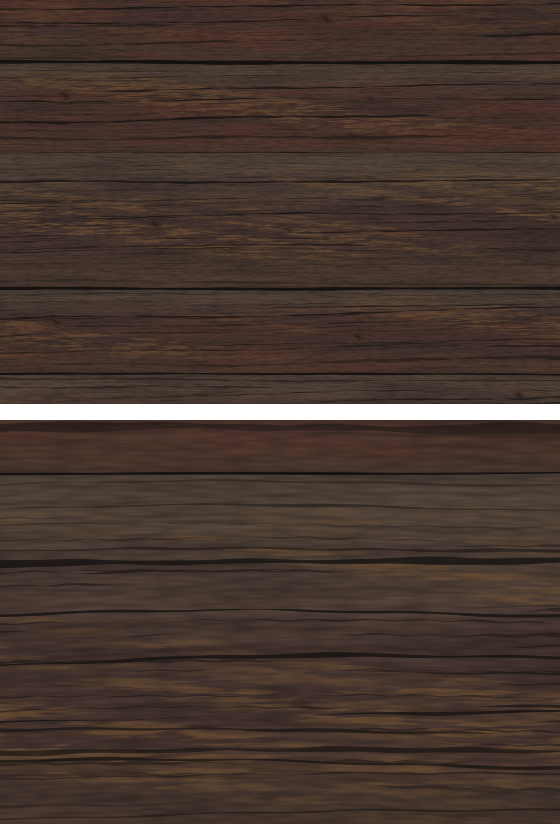
Top, the full canvas; bottom, a detail of the centre.
This texture is drawn by a Shadertoy shader. Its source:

```glsl
#define GREY_TOP vec3(0.268, 0.224, 0.192)
#define UMBER vec3(0.226, 0.173, 0.158)
#define BROWN_FOOT vec3(0.250, 0.197, 0.165)
#define RED_STAIN vec3(0.268, 0.168, 0.142)
#define OCHRE vec3(0.410, 0.300, 0.195)
#define GAP_DARK vec3(0.080, 0.067, 0.063)
#define CRACK_DEPTH 0.80
#define FLAKE_AMOUNT 0.60
#define GRAIN_CONTRAST 0.38
#define FIBER_CONTRAST 0.26
#define GRAIN_TILT 0.012
#define KNOTS_PER_PLANK 2

// Seams from the bottom up: height and half width of the gap
const float SEAM_Y[4] = float[4](0.074, 0.286, 0.622, 0.846);
const float GAP_WIDTH[4] = float[4](0.0022, 0.0032, 0.0009, 0.0042);
const float REDNESS[5] = float[5](0.05, 0.60, 0.15, 0.75, 0.75);
const float WEAR[5] = float[5](0.35, 0.80, 1.00, 0.85, 0.50);

float hash(vec2 p) {
    return fract(sin(dot(p, vec2(127.1, 311.7))) * 43758.5);
}

// Cellular noise: bright at the cell points
float cells(vec2 p) {
    vec2 cell = floor(p), f = p - cell;
    float nearest = 1.0;
    for (int y = -1; y <= 1; y++)
    for (int x = -1; x <= 1; x++) {
        vec2 o = vec2(x, y), c = cell + o;
        vec2 point = vec2(hash(c), hash(c + 57.3));
        nearest = min(nearest, length(o + point - f));
    }
    return 1.0 - nearest;
}

float layeredCells(vec2 p) {
    return 0.5 * cells(p) + 0.3 * cells(p * 2.1 + 7.0) + 0.2 * cells(p * 4.3 + 19.0);
}

// Slow variation along the boards, about -1 to 1
float waves(float x, float seed) {
    return 0.5 * sin(x * 3.1 + seed) + 0.3 * sin(x * 7.3 + seed * 2.3)
         + 0.2 * sin(x * 17.0 + seed * 4.1);
}

// One long crack per row: x = dark line, y = worn lower lip
vec2 cracks(vec2 p, float rows, float width, float cover, float px) {
    float row = floor(p.y * rows);
    float seed = hash(vec2(row, rows)) * 40.0;
    float center = 0.3 + 0.4 * fract(seed) + 0.22 * waves(p.x * 0.45, seed)
                 + 0.0006 * rows * sin(p.x * 47.0 + seed);
    float d = (fract(p.y * rows) - center) / rows;
    float presence = smoothstep(-0.2, 0.4, waves(p.x * 0.7, seed + 5.0) + cover);
    float heavy = 0.45 + 0.9 * pow(fract(seed * 7.7), 2.0);
    float w = width * presence * heavy * (0.8 + 0.5 * waves(p.x * 5.0, seed));
    float line = (1.0 - smoothstep(w - px, w + px, abs(d))) * min(1.0, w / px);
    float lip = presence * exp(-abs(d + 2.2 * width) / (1.3 * width));
    return vec2(line, lip);
}

void mainImage(out vec4 fragColor, in vec2 fragCoord) {
    vec2 p = fragCoord / iResolution.y;
    float px = 0.6 / iResolution.y;
    float aspect = iResolution.x / iResolution.y;

    // Find the plank and the nearest gap
    int id = 0;
    float low = -0.10, high = 1.10, gap = 0.0, shade = 0.0;
    for (int i = 0; i < 4; i++) {
        float seam = SEAM_Y[i] + 0.002 * waves(p.x, float(i) * 2.7);
        float w = GAP_WIDTH[i] * (1.0 + 0.4 * waves(p.x * 3.0, float(i)));
        float d = p.y - seam;
        gap = max(gap, (1.0 - smoothstep(w - px, w + px, abs(d))) * min(1.0, w / px));
        shade += exp(-abs(d) / (d > 0.0 ? 0.004 : 0.007)) * GAP_WIDTH[i] / 0.004;
        if (d > 0.0) { id = i + 1; low = seam; }
        else high = min(high, seam);
    }
    float plank = float(id);
    float t = (p.y - low) / (high - low);
    float middle = smoothstep(0.05, 0.35, t) * smoothstep(1.0, 0.75, t);

    // Knots bend the gently tilted grain around them
    vec2 q = p + vec2(plank * 3.7, 0.005 * waves(p.x * 0.7, plank * 1.9));
    q.y -= GRAIN_TILT * p.x * middle;
    float knot = 0.0, halo = 0.0;
    for (int k = 0; k < KNOTS_PER_PLANK; k++) {
        vec2 key = vec2(plank + 2.0, float(k) + 3.0);
        vec2 at = vec2((float(k) + hash(key)) * aspect / float(KNOTS_PER_PLANK),
                       mix(low, high, 0.35 + 0.4 * hash(key + 9.0)));
        vec2 d = (p - at) / vec2(0.012, 0.009) / (0.6 + 0.6 * hash(key + 4.0));
        float r = length(d + 0.25 * sin(d.yx * 2.5));
        q.y -= 0.004 * d.y * exp(-0.25 * r * r);
        knot = max(knot, exp(-r * r * 1.4) * (0.75 + 0.25 * sin(r * 9.0)));
        halo = max(halo, exp(-0.5 * r));
    }

    // Board tone: pale crown, stained body, brown foot
    float stain = layeredCells(q * vec2(1.6, 15.0));
    float grain = layeredCells(q * vec2(4.0, 105.0));
    float fiber = cells(q * vec2(34.0, 240.0));
    vec3 color = mix(BROWN_FOOT, UMBER, smoothstep(0.05, 0.4, t));
    color = mix(color, GREY_TOP, smoothstep(0.5, 0.95, t + 0.4 * (stain - 0.5)));
    float red = REDNESS[id] * smoothstep(0.3, 0.75, stain) * smoothstep(1.0, 0.6, t);
    color = mix(color, RED_STAIN, red);
    color *= 1.0 + 0.22 * (stain - 0.5);
    color *= 1.0 + GRAIN_CONTRAST * (grain - 0.5) + FIBER_CONTRAST * (fiber - 0.5);

    // Worn ochre slivers gather in patches
    float patches = smoothstep(0.0, 0.6, waves(p.x * 1.3 + p.y * 9.0, plank * 3.3) + stain - 0.45);
    float flakes = smoothstep(0.52, 0.68, layeredCells(q * vec2(9.0, 105.0) + 31.0));
    flakes *= 0.5 + fiber;
    color = mix(color, OCHRE, FLAKE_AMOUNT * flakes * patches * middle * WEAR[id]);
    color = mix(color, RED_STAIN, 0.25 * halo);

    // Long splits, then shorter checks in the worn body
    vec2 longSplit = cracks(q, 25.0, 0.0024, 0.60, px);
    vec2 midSplit = cracks(q * vec2(1.3, 1.0) + 0.013, 47.0, 0.0016, 0.12, px);
    vec2 fineCheck = cracks(q * vec2(3.0, 1.0), 97.0, 0.0014, 0.0, px);
    float lip = max(longSplit.y, 0.7 * midSplit.y) * middle * WEAR[id];
    color = mix(color, OCHRE, 0.35 * lip * patches);
    float body = mix(0.4, 1.0, middle);
    float split = max(longSplit.x * body, midSplit.x * 0.8 * middle);
    split = max(split, fineCheck.x * 0.6 * middle * WEAR[id]);
    color = mix(color, GAP_DARK, CRACK_DEPTH * split);

    // Knot hearts and the shadowed gaps between planks
    color = mix(color, GAP_DARK, 0.60 * knot);
    color *= 1.0 - 0.25 * min(shade, 1.0);
    color = mix(color, GAP_DARK, gap);
    fragColor = vec4(color, 1.0);
}
```
